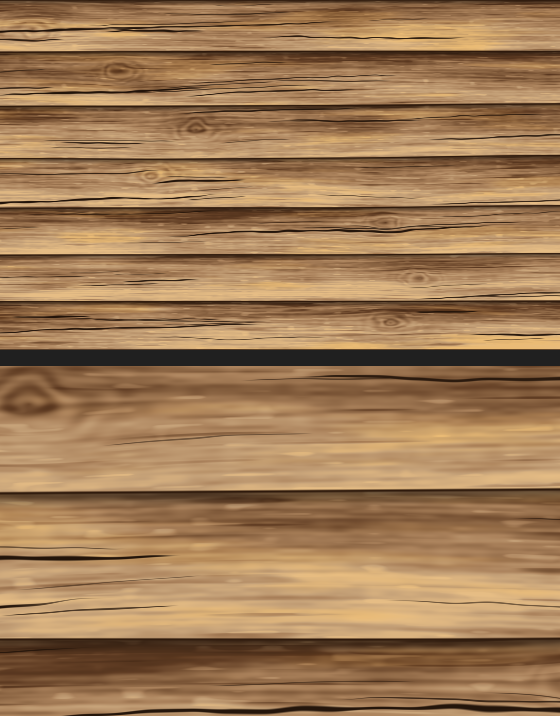
Top, the full canvas; bottom, a detail of the centre.
Reproduce this texture procedurally as a Shadertoy shader.

```glsl
const float PLANKS = 7.0;
const float CRACKS = 9.0;
const float PI = 3.14159;

const vec3 WOOD[6] = vec3[6](
    vec3(0.20, 0.11, 0.05), vec3(0.38, 0.24, 0.14), vec3(0.53, 0.38, 0.25),
    vec3(0.67, 0.51, 0.36), vec3(0.77, 0.63, 0.47), vec3(0.90, 0.74, 0.52));

float hash(vec2 p) {
    return fract(sin(dot(p, vec2(127.1, 311.7))) * 43758.5453);
}

float noise(vec2 p) {
    vec2 cell = floor(p);
    vec2 f = fract(p);
    f = f * f * (3.0 - 2.0 * f);
    float low = mix(hash(cell), hash(cell + vec2(1, 0)), f.x);
    float high = mix(hash(cell + vec2(0, 1)), hash(cell + vec2(1, 1)), f.x);
    return mix(low, high, f.y);
}

float fbm(vec2 p) {
    float sum = 0.0;
    float amplitude = 0.5;
    for (int i = 0; i < 4; i++) {
        sum += amplitude * noise(p);
        p = p * 2.03 + 11.7;
        amplitude *= 0.5;
    }
    return sum / 0.9375;
}

// Tone 0 is the deepest shadow, 1 the palest gold
vec3 woodRamp(float tone) {
    float s = clamp(tone, 0.0, 1.0) * 5.0;
    int i = int(min(floor(s), 4.0));
    return mix(WOOD[i], WOOD[i + 1], s - float(i));
}

// Plank coordinate: whole part counts planks, fraction climbs each one
float plankCoord(vec2 p, float aspect) {
    float middle = sin(PI * p.y);
    float tilt = 0.010 * (p.x / aspect - 0.5);
    float wobble = 0.007 * (noise(vec2(p.x * 2.0, p.y * 6.0)) - 0.5);
    return PLANKS * (p.y + middle * middle * (0.023 - tilt + wobble));
}

// Tapered split running along the grain
float crack(vec2 p, vec2 centre, float halfLength, float slope, float width, float px) {
    vec2 d = p - centre;
    float taper = 1.0 - d.x * d.x / (halfLength * halfLength);
    float wander = 0.008 * (noise(vec2(p.x * 6.0, centre.x * 90.0)) - 0.5)
                 + 0.003 * (noise(vec2(p.x * 28.0, centre.x * 50.0)) - 0.5);
    float w = width * max(taper, 0.0) * (0.2 + 1.2 * noise(vec2(p.x * 25.0, centre.y * 900.0)));
    float line = 1.0 - smoothstep(w * 0.4, w + 0.7 * px, abs(d.y - slope * d.x - wander));
    return line * smoothstep(0.0, 0.4, taper);
}

float crackLayer(vec2 p, float id, float plankHeight, float aspect, float px) {
    float dark = 0.0;
    for (float i = 0.0; i < CRACKS; i++) {
        vec2 seed = vec2(id * 3.7 + 1.3, i * 5.1 + 2.9);
        float size = hash(seed);
        vec2 centre = vec2(hash(seed + 0.31) * aspect,
                           mix(0.10, 0.92, hash(seed + 0.67)) * plankHeight);
        float halfLength = mix(0.08, 0.55, size * hash(seed + 0.83));
        float slope = mix(-0.010, 0.040, hash(seed + 0.47));
        float width = 0.0005 + 0.0030 * pow(size, 4.0);
        float strength = mix(0.40, 1.0, size);
        dark = max(dark, strength * crack(p, centre, halfLength, slope, width, px));
    }
    return dark;
}

// Offset from the plank's knot, in knot radii
vec2 knotOffset(vec2 p, float id, float plankHeight, float aspect) {
    vec2 seed = vec2(id + 4.2, 8.6);
    vec2 centre = vec2(hash(seed) * aspect, mix(0.3, 0.7, hash(seed + 1.9)) * plankHeight);
    return (p - centre) / (vec2(0.060, 0.030) * mix(0.5, 1.1, hash(seed + 3.3)));
}

void mainImage(out vec4 fragColor, in vec2 fragCoord) {
    vec2 p = fragCoord / iResolution.y;
    float aspect = iResolution.x / iResolution.y;
    float px = 1.0 / iResolution.y;
    float plankHeight = 1.0 / PLANKS;

    float t = plankCoord(p, aspect);
    float id = floor(t);
    float rise = fract(t);
    vec2 local = vec2(p.x, rise * plankHeight);

    // Grain bends around the knot and drifts along the plank
    vec2 q = knotOffset(local, id, plankHeight, aspect);
    float r = length(q);
    vec2 grain = local;
    grain.y -= 0.016 * q.y / (1.0 + r * r);
    grain.y += 0.012 * (noise(vec2(p.x * 2.5, local.y * 9.0 + id * 7.0)) - 0.5);
    vec2 g = grain + vec2(id * 3.17, id * 1.39);

    // Light falls on the lower face of each plank
    float tone = mix(0.88, 0.40, smoothstep(0.0, 0.95, rise));
    tone += 0.08 * (hash(vec2(id, 5.5)) - 0.5);
    tone += 0.70 * (fbm(g * vec2(2.6, 34.0)) - 0.5);
    tone += 0.25 * (fbm(g * vec2(7.0, 18.0) + 23.0) - 0.5);
    tone += 0.22 * (noise(g * vec2(4.0, 190.0)) - 0.5);
    tone += 0.20 * (noise(g * vec2(9.0, 310.0)) - 0.5);
    tone += 0.10 * (noise(g * vec2(60.0, 270.0)) - 0.5);

    // Bare golden patches, pale flecks and fine dark pores
    float bare = smoothstep(0.52, 0.75, fbm(g * vec2(3.0, 34.0) + 40.0));
    tone += 0.16 * bare * (1.0 - 0.5 * rise);
    tone += 0.16 * smoothstep(0.75, 0.95, noise(g * vec2(30.0, 220.0) + 70.0));
    tone -= 0.24 * smoothstep(0.74, 0.95, noise(g * vec2(7.0, 210.0) + 90.0));

    // Knot rings and dark heart
    float rings = sin(r * 10.0 + 6.0 * noise(q * 1.7 + id));
    tone += exp(-r * r * 0.7) * (0.13 * rings - 0.06);
    tone -= 0.20 * exp(-r * r * 9.0);

    // Soft limits keep shadows brown and highlights grained
    tone = mix(tone, 0.22, 0.6 * (1.0 - smoothstep(0.0, 0.30, tone)));
    tone -= 0.45 * max(tone - 0.92, 0.0);

    vec3 color = woodRamp(tone);
    color *= mix(vec3(1.0), vec3(1.02, 0.99, 0.88), bare);
    color = mix(color, WOOD[0] * 0.6, crackLayer(grain, id, plankHeight, aspect, px));

    // Overlap shadow and the gap between planks
    color *= 1.0 - 0.42 * smoothstep(0.88, 1.0, rise);
    float edge = min(rise, 1.0 - rise) * plankHeight;
    color = mix(WOOD[0] * 0.9, color, smoothstep(0.0, 0.0012 + px, edge));

    fragColor = vec4(color, 1.0);
}
```
